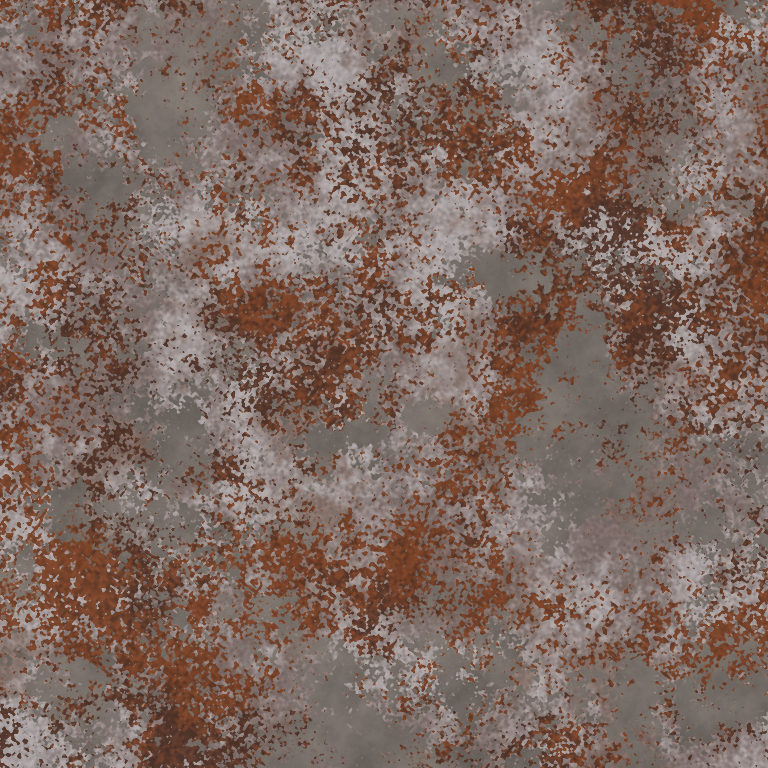
This texture is drawn by a three.js fragment shader. Its source:

```glsl
varying vec2 vUv;

const vec3 BARE_METAL  = vec3(0.455, 0.425, 0.40);
const vec3 DULL_PAINT  = vec3(0.49, 0.425, 0.41);
const vec3 PALE_PAINT  = vec3(0.67, 0.64, 0.64);
const vec3 STAIN       = vec3(0.45, 0.355, 0.315);
const vec3 DARK_RUST   = vec3(0.31, 0.19, 0.145);
const vec3 ORANGE_RUST = vec3(0.46, 0.24, 0.135);

const float CLOUD_SCALE  = 8.5;    // broad patches across the canvas
const float GRAIN_SCALE  = 300.0;  // smallest flakes across the canvas
const float BARE_LEVEL   = -0.11;  // higher leaves more bare metal
const float RUST_LEVEL   = 0.01;   // higher leaves less rust
const float EDGE         = 0.06;   // softness of the flake edges
const float RUST_OPACITY = 0.92;
const float STAIN_SHARE  = 0.65;
const float MOTTLE       = 0.16;

const mat2 TURN = mat2(0.8, 0.6, -0.6, 0.8);

float hash(vec2 p) {
  vec3 q = fract(vec3(p.xyx) * 0.1031);
  q += dot(q, q.yzx + 33.33);
  return fract((q.x + q.y) * q.z);
}

float noise(vec2 p) {
  vec2 i = floor(p);
  vec2 f = fract(p);
  vec2 u = f * f * (3.0 - 2.0 * f);
  float low = mix(hash(i), hash(i + vec2(1.0, 0.0)), u.x);
  float high = mix(hash(i + vec2(0.0, 1.0)), hash(i + vec2(1.0, 1.0)), u.x);
  return mix(low, high, u.y);
}

// Layered noise centred on zero
float cloud(vec2 p) {
  float sum = 0.0;
  float weight = 0.5;
  float total = 0.0;
  for (int i = 0; i < 6; i++) {
    sum += weight * (noise(p) - 0.5);
    total += weight;
    weight *= 0.7;
    p = TURN * p * 2.03 + 17.3;
  }
  return sum / total;
}

// Fine flakes in two sizes, centred on zero
float grain(vec2 p) {
  vec2 q = TURN * p * GRAIN_SCALE;
  return 0.58 * noise(q) + 0.42 * noise(TURN * q * 0.5 + 71.0) - 0.5;
}

float flakeMask(float score, float level) {
  return smoothstep(level - EDGE, level + EDGE, score);
}

void main() {
  vec2 p = vUv;
  vec2 c = p * CLOUD_SCALE;
  float fine = noise(TURN * p * GRAIN_SCALE * 0.8 + 300.0) - 0.5;

  // Smooth bare metal
  vec3 color = BARE_METAL * (1.0 + 0.5 * cloud(c * 1.5 + 140.0));

  // Worn paint with pale blooms and brown stains
  float bloom = smoothstep(-0.16, 0.2, cloud(c + 40.0) + 0.1 * fine);
  vec3 paint = mix(DULL_PAINT, PALE_PAINT, bloom);
  float stain = smoothstep(-0.02, 0.16, cloud(c * 0.9 + 90.0));
  paint = mix(paint, STAIN, STAIN_SHARE * stain);
  paint *= 1.0 + MOTTLE * fine;
  float paintScore = 1.3 * cloud(c * 1.1 + 60.0) + 0.5 * grain(p + 5.0);
  float painted = flakeMask(paintScore, BARE_LEVEL);
  color = mix(color, paint, painted);

  // Rust flakes gathered in clouds over the paint
  float rustScore = 1.25 * cloud(c + 10.0) + 0.85 * grain(p) + 0.1 * (stain - bloom);
  float rusted = flakeMask(rustScore, RUST_LEVEL) * painted;
  float warmth = smoothstep(-0.15, 0.15, cloud(c * 0.7 + 200.0) + 0.2 * fine);
  vec3 rust = mix(DARK_RUST, ORANGE_RUST, warmth) * (1.0 + 1.5 * MOTTLE * fine);
  color = mix(color, rust, rusted * RUST_OPACITY);

  gl_FragColor = vec4(color, 1.0);
}
```
